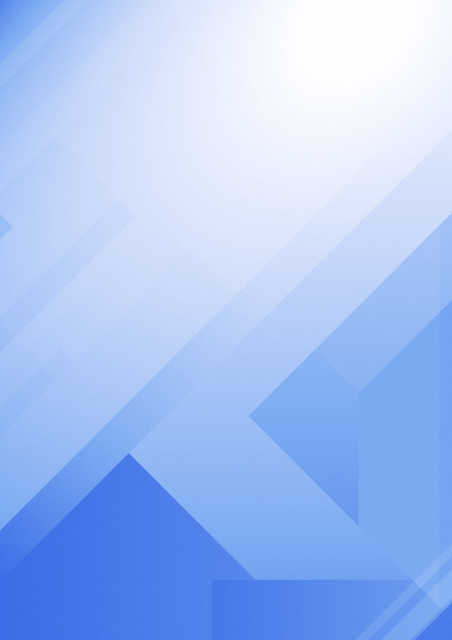
This background is drawn by a Shadertoy shader. Its source:

```glsl
// Abstract blue backdrop: a soft white glow over layered diagonal panels.
// Each panel sets a scalar tone, cut out along the two diagonal axes;
// a four-stop palette turns the tone into colour, with faint grain on top.

const float ASPECT = 0.7057;               // layout width, height is 1
const vec2  GLOW_CENTRE = vec2(0.55, 0.03);
const float GLOW_PEAK = 1.08;
const float GLOW_FALLOFF = 0.77;
const float GLOW_SQUEEZE = 1.35;           // narrows the glow across the diagonal
const vec2  HAZE_CENTRE = vec2(0.0, 0.45);
const float HAZE_AMOUNT = 0.04;
const float CORNER_SHADE = 0.44;
const float GRAIN_CELLS = 512.0;
const float GRAIN_AMOUNT = 0.012;

// Panel borders: RISE on x + y, FALL on x - y (y runs downward)
const float RISE_BAND = 0.829;
const float RISE_MAIN = 0.909;
const float RISE_ARROW = 1.038;
const float RISE_INNER = 1.174;
const float RISE_CORNER = 1.647;
const float FALL_CHEVRON = -0.507;
const float FALL_ARROW = -0.262;
const float FALL_INNER = -0.055;
const float BLOCK_LEFT = 0.331;
const float BLOCK_TOP = 0.906;
const float COLUMN_LEFT = 0.560;
const float COLUMN_RIGHT = 0.686;

const vec3 DEEP  = vec3(0.20, 0.40, 0.90);
const vec3 AZURE = vec3(0.50, 0.68, 0.95);
const vec3 PALE  = vec3(0.79, 0.85, 0.98);
const vec3 WHITE = vec3(1.0);

// Translucent strips: rise start, rise end, fall limit, tone change
const int STRIP_COUNT = 11;
const vec4 STRIPS[STRIP_COUNT] = vec4[](
    vec4(0.100, 0.137,  0.15,  0.04),
    vec4(0.230, 0.300,  0.32,  0.015),
    vec4(0.300, 0.550, -0.126, -0.012),
    vec4(0.495, 0.550, -0.128, -0.03),
    vec4(0.505, 0.680, -0.505, -0.015),
    vec4(0.638, 0.682, -0.450, -0.025),
    vec4(0.590, 0.682, -0.095, -0.008),
    vec4(0.682, 0.829, -0.095, -0.022),
    vec4(-1.00, 0.374, -0.335, -0.10),
    vec4(1.555, 1.575,  2.00,  0.06),
    vec4(1.595, 1.640,  2.00,  0.07));

float hash(vec2 cell) {
    vec3 h = fract(cell.xyx * 0.1031);
    h += dot(h, h.yzx + 33.33);
    return fract((h.x + h.y) * h.z);
}

// Antialiased step: 1 where the signed distance is positive
float inside(float d) {
    float width = 1.0 / iResolution.y;
    return smoothstep(-width, width, d);
}

vec3 palette(float tone) {
    float k = clamp(tone, 0.0, 1.0) * 3.0;
    vec3 c = mix(DEEP, AZURE, clamp(k, 0.0, 1.0));
    c = mix(c, PALE, clamp(k - 1.0, 0.0, 1.0));
    return mix(c, WHITE, clamp(k - 2.0, 0.0, 1.0));
}

void mainImage(out vec4 fragColor, in vec2 fragCoord) {
    vec2 uv = fragCoord / iResolution.xy;
    vec2 p = vec2(uv.x * ASPECT, 1.0 - uv.y);
    float rise = p.x + p.y;
    float fall = p.x - p.y;

    // Glow stretched along the diagonal, side haze and shaded corner
    vec2 g = p - GLOW_CENTRE;
    vec2 glowAxes = vec2(g.x - g.y, (g.x + g.y) * GLOW_SQUEEZE) * 0.7071;
    float tone = GLOW_PEAK - GLOW_FALLOFF * length(glowAxes);
    vec2 toHaze = p - HAZE_CENTRE;
    tone += HAZE_AMOUNT * exp(-14.0 * dot(toHaze, toHaze));
    tone -= CORNER_SHADE * exp(-6.0 * rise);

    // Shaded band above the main diagonal, fading to the right
    float bandShade = max(0.23 - 0.45 * p.x, 0.045);
    bandShade *= 1.0 - smoothstep(0.42, 0.70, p.x);
    tone -= bandShade * inside(rise - RISE_BAND);

    // Light chevron, with the deep triangle below it
    float lower = inside(rise - RISE_MAIN);
    float chevron = inside(fall - FALL_CHEVRON);
    float lowerTone = mix(0.03 + 0.32 * p.x, 0.94 - 0.73 * p.y, chevron);

    // Block along the bottom edge
    float block = inside(p.x - BLOCK_LEFT) * inside(p.y - BLOCK_TOP);
    lowerTone = mix(lowerTone, 0.08 + 0.5 * (p.x - BLOCK_LEFT), block);

    // Arrow-shaped panel on the right, with its inner facets
    float arrow = inside(rise - RISE_ARROW) * inside(fall - FALL_ARROW);
    float column = inside(p.x - COLUMN_LEFT);
    float inner = inside(rise - RISE_INNER) * column;
    float arrowTone = 0.68 - 0.55 * p.y + 0.03 * inside(fall - FALL_INNER);
    arrowTone = mix(arrowTone, 0.32, inner);
    arrowTone -= 0.03 * inside(p.x - COLUMN_RIGHT);
    lowerTone = mix(lowerTone, arrowTone, arrow);
    lowerTone = mix(lowerTone, 0.10, inside(rise - RISE_CORNER));
    tone = mix(tone, lowerTone, lower);

    // Strips
    for (int i = 0; i < STRIP_COUNT; i++) {
        vec4 strip = STRIPS[i];
        float cover = inside(rise - strip.x) * inside(strip.y - rise);
        tone += strip.w * cover * inside(strip.z - fall);
    }

    // Paper grain
    float grain = hash(floor(p * GRAIN_CELLS)) - 0.5;
    fragColor = vec4(palette(tone) + GRAIN_AMOUNT * grain, 1.0);
}
```
